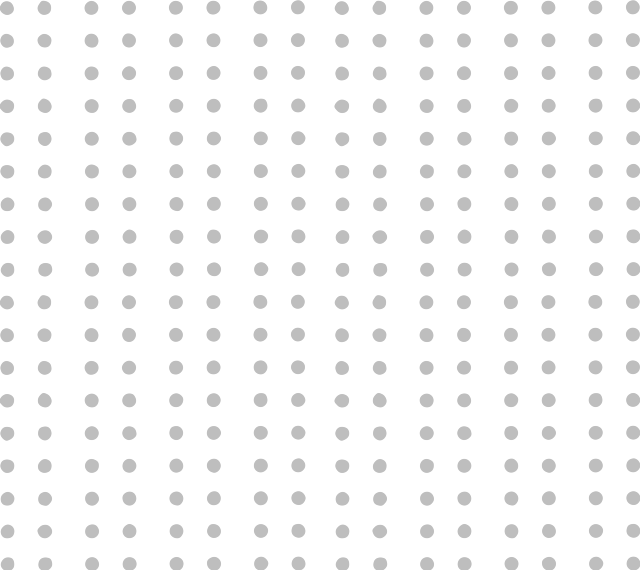
Reproduce this pattern procedurally as a WebGL 1 fragment shader.

```glsl
precision highp float;
// Grey dots on white: 16 columns set in close pairs, 18 rows.
// A slightly tilted tile of 4 pairs by 9 rows repeats twice each way;
// layered sines and a small bump roughen the outline of every dot.

uniform vec2 u_resolution;

// Lengths are fractions of the canvas width.
#define FIRST_DOT vec2(0.0109, 0.0127)
#define PAIR_PITCH 0.13197
#define PAIR_GAP 0.0586
#define ROW_PITCH 0.05112
#define TILE_WIDTH 0.5234
#define TILE_ROWS 9.0
#define TILT 0.0026
#define RADIUS 0.0109
#define WOBBLE 0.018
#define BUMP 0.14
#define DOT_COLOR vec3(0.745)
#define PAPER_COLOR vec3(1.0)

const float TAU = 6.28318;

float hash(vec2 id) {
  return fract(sin(dot(id, vec2(12.99, 78.23))) * 4375.5);
}

// Approximate signed distance to a hand-cut dot centred at the origin.
float roughDot(vec2 p, vec2 id, float roughness) {
  float angle = atan(p.y, p.x + 1e-7);
  float phase = TAU * hash(id);
  float bumpAngle = TAU * hash(id + 17.0);
  float waves = sin(2.0 * angle + phase) + 0.7 * sin(3.0 * angle - 2.0 * phase)
              + 0.5 * sin(5.0 * angle + 3.0 * phase);
  float bump = exp(14.0 * (cos(angle - bumpAngle) - 1.0)) * hash(id + 41.0);
  float outline = 1.0 - 0.02 * roughness
                + roughness * (WOBBLE * waves + BUMP * bump);
  return length(p) - RADIUS * outline;
}

void main() {
  // Position from the top left, measured from the first dot.
  float pixel = 1.0 / u_resolution.x;
  vec2 p = vec2(gl_FragCoord.x, u_resolution.y - gl_FragCoord.y) * pixel;
  p -= FIRST_DOT;

  // Tile repeat, with its edges in the gaps between dots.
  vec2 tile = vec2(TILE_WIDTH, TILE_ROWS * ROW_PITCH);
  vec2 margin = 0.5 * vec2(PAIR_PITCH - PAIR_GAP, ROW_PITCH);
  vec2 local = mod(p + margin, tile) - margin;
  local += TILT * vec2(-local.y, local.x);

  // Pair and row inside the tile, then left or right dot of the pair.
  vec2 pitch = vec2(PAIR_PITCH, ROW_PITCH);
  vec2 cell = floor((local + margin) / pitch);
  vec2 q = local - cell * pitch;
  float side = step(0.5 * PAIR_GAP, q.x);
  q.x -= side * PAIR_GAP;

  // The first pair of each tile is cut more roughly.
  float roughness = cell.x < 0.5 ? 1.0 : 0.45;
  vec2 id = vec2(2.0 * cell.x + side, cell.y);
  float d = roughDot(q, id, roughness);

  float ink = 1.0 - smoothstep(-0.6 * pixel, 0.6 * pixel, d);
  gl_FragColor = vec4(mix(PAPER_COLOR, DOT_COLOR, ink), 1.0);
}
```
